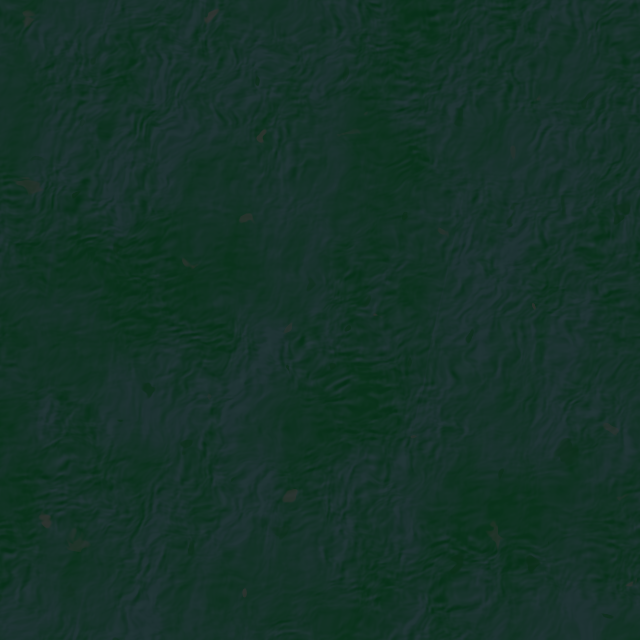
Reproduce this texture procedurally as a WebGL 1 fragment shader.

```glsl
precision highp float;
// Dark green weathered surface: blue-grey patches and leaning streaks on green,
// fine wavy wrinkles, and a few pale flakes and deep green blots.
// Layered value noise gives one tint value that moves along a colour ramp.
uniform vec2 u_resolution;

#define MID_COLOR vec3(0.081, 0.200, 0.159)
#define TINT_STEP vec3(0.021, 0.001, 0.026)
#define BLOT_COLOR vec3(0.035, 0.180, 0.085)
#define FLAKE_COLOR vec3(0.225, 0.212, 0.205)
#define LEAN 0.21
#define PATCH_SCALE vec2(9.0, 5.5)
#define STREAK_SCALE vec2(44.0, 15.0)
#define RIPPLE_SCALE vec2(62.0, 145.0)
#define WRINKLE_SCALE vec2(125.0, 62.0)
#define RELIEF 2.1
#define FLAKE_CELLS 9.0
#define BLOT_CELLS 11.0

float hash(vec2 p) {
  vec3 q = fract(vec3(p.xyx) * 0.1031);
  q += dot(q, q.yzx + 33.33);
  return fract((q.x + q.y) * q.z);
}

float noise(vec2 p) {
  vec2 i = floor(p), f = fract(p);
  f = f * f * (3.0 - 2.0 * f);
  float low = mix(hash(i), hash(i + vec2(1.0, 0.0)), f.x);
  float high = mix(hash(i + vec2(0.0, 1.0)), hash(i + 1.0), f.x);
  return mix(low, high, f.y);
}

float fbm(vec2 p) {
  float sum = 0.0, weight = 0.53;
  for (int i = 0; i < 4; i++) {
    sum += weight * noise(p);
    p = mat2(0.96, 0.28, -0.28, 0.96) * p * 2.03 + 17.3;
    weight *= 0.5;
  }
  return sum;
}

// Side-lit slope of the noise along a step
float slope(vec2 p, vec2 along) {
  return noise(p) - noise(p + along);
}

// Thin crest where the noise crosses its middle value
float crest(vec2 p, float width) {
  return 1.0 - smoothstep(0.0, width, abs(noise(p) - 0.5));
}

// Scattered ragged flecks, one per chosen cell of a jittered grid
float spots(vec2 p, float cells, float share, float size, float seed) {
  vec2 g = p * cells, home = floor(g);
  float ragged = 1.5 * (noise(p * 120.0 + seed) - 0.5) + 0.6 * (noise(p * 60.0) - 0.5);
  float cover = 0.0;
  for (int y = -1; y <= 1; y++) {
    for (int x = -1; x <= 1; x++) {
      vec2 id = home + vec2(float(x), float(y));
      vec2 key = id + seed;
      vec2 d = g - id - vec2(hash(key + 3.1), hash(key + 7.7));
      float angle = 6.2832 * hash(key + 11.9);
      float c = cos(angle), s = sin(angle);
      d = mat2(c, -s, s, c) * d;
      float radius = size * mix(0.45, 1.4, pow(hash(key + 19.3), 2.0));
      d.y *= mix(1.1, 2.6, hash(key + 23.7));
      float edge = length(d) / radius + ragged;
      float strength = step(hash(key), share) * mix(0.4, 1.0, hash(key + 29.0));
      // The outer fade keeps each fleck near its own centre
      strength *= 1.0 - smoothstep(1.0, 1.8, length(d) / radius);
      cover = max(cover, strength * (1.0 - smoothstep(0.5, 1.1, edge)));
    }
  }
  return cover;
}

void main() {
  vec2 p = gl_FragCoord.xy / min(u_resolution.x, u_resolution.y);
  vec2 leaning = vec2(p.x - LEAN * p.y, p.y);
  vec2 warp = vec2(noise(p * 20.0 + 5.0), noise(p * 20.0 + 41.0)) - 0.5;
  vec2 curl = vec2(noise(p * 52.0 + 15.0), noise(p * 52.0 + 71.0)) - 0.5;

  // Broad patches and streaks, scaled to about unit spread
  float broad = (fbm(leaning * PATCH_SCALE + warp * 0.4 + 2.0) - 0.5) / 0.13;
  float streak = (fbm((leaning + warp * 0.02 + curl * 0.008) * STREAK_SCALE + 9.0) - 0.5) / 0.13;
  float rough = smoothstep(-0.9, 0.9, broad);

  // Long thin scratches that fade in and out
  float scratch = crest((leaning + warp * 0.004) * vec2(13.0, 1.3) + 31.0, 0.04);
  scratch *= smoothstep(0.42, 0.75, noise(leaning * vec2(9.0, 5.0) + 63.0));

  // Flat ripples in the green, steeper wrinkles in the blue-grey
  vec2 bent = p + warp * 0.02 + curl * 0.007;
  vec2 rippleAt = vec2(bent.x, bent.y - 0.25 * bent.x) * RIPPLE_SCALE;
  float ripple = slope(rippleAt, vec2(0.3, 0.75));
  vec2 wrinkleAt = (leaning + warp * 0.03 + curl * 0.012) * WRINKLE_SCALE + 77.0;
  float wrinkle = slope(wrinkleAt, vec2(0.7, -0.45));
  float calm = smoothstep(0.25, 0.65, noise(p * 9.0 + 90.0));
  float relief = mix(ripple, wrinkle, 0.15 + 0.6 * rough);
  relief += 0.3 * slope(bent * vec2(190.0, 230.0) + 13.0, vec2(0.6, -0.6));
  relief *= mix(0.5, 1.3, calm);

  float tint = 0.62 * broad + 0.42 * streak + 0.7 * scratch + RELIEF * relief - 0.08;
  vec3 color = MID_COLOR + TINT_STEP * clamp(tint, -1.9, 1.7);
  color += 0.02 * relief;

  // Deep blots, then pale flakes
  float blot = spots(leaning + curl * 0.012, BLOT_CELLS, 0.30, 0.16, 50.0);
  float flake = spots(p + curl * 0.015, FLAKE_CELLS, 0.24, 0.15, 120.0);
  color = mix(color, BLOT_COLOR, 0.7 * blot);
  color = mix(color, FLAKE_COLOR, 0.65 * flake);
  gl_FragColor = vec4(color, 1.0);
}
```
